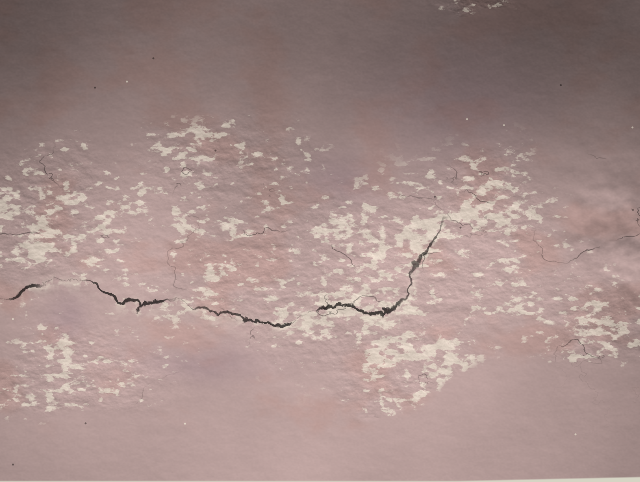
Give the GLSL for this texture, as a WebGL 2 fragment shader.

```glsl
#version 300 es
precision highp float;
// Weathered plum-pink plaster: a soft light falloff carries stains and rough relief.
// Noise thresholds inside broad worn zones expose crumbly pale flakes, and a thin
// ragged crack and noise contours give the dark, pale-lipped fissures.
uniform vec2 u_resolution;
out vec4 fragColor;

float hash(vec2 p) {
  vec3 q = fract(p.xyx * vec3(0.1031, 0.103, 0.0973));
  q += dot(q, q.yzx + 33.33);
  return fract((q.x + q.y) * q.z);
}

float noise(vec2 p) {
  vec2 i = floor(p), f = fract(p);
  f = f * f * (3.0 - 2.0 * f);
  return mix(mix(hash(i), hash(i + vec2(1, 0)), f.x),
             mix(hash(i + vec2(0, 1)), hash(i + vec2(1, 1)), f.x), f.y);
}

float fbm(vec2 p) {
  float sum = 0.0, amp = 0.5;
  for (int i = 0; i < 6; i++) {
    sum += amp * noise(p);
    p = mat2(0.8, 0.6, -0.6, 0.8) * p * 2.03 + 17.3;
    amp *= 0.5;
  }
  return sum;
}

float blob(vec2 p, vec2 center, vec2 radius) {
  vec2 d = (p - center) / radius;
  return exp(-dot(d, d));
}

float relief(vec2 p) { return fbm(p * vec2(34.0, 52.0)); }

float folds(vec2 p) { return fbm(p * vec2(8.0, 13.0) + 4.0); }

// Height of the main crack across the wall
float crackLine(float x) {
  float y = 0.375 + 0.035 * cos(x * 7.0 - 0.6) - 0.018 * sin(x * 24.0 + 1.0);
  y += 0.13 * smoothstep(0.82, 0.93, x);
  return y + 0.05 * (fbm(vec2(x * 22.0, 3.0)) - 0.5);
}

// Zones where the paint has worn through
float wornZones(vec2 p) {
  float w = blob(p, vec2(0.04, 0.55), vec2(0.17, 0.13));
  w += blob(p, vec2(0.64, 0.41), vec2(0.18, 0.12));
  w += blob(p, vec2(0.97, 0.52), vec2(0.16, 0.16));
  w += blob(p, vec2(0.80, 0.22), vec2(0.15, 0.12));
  w += 0.9 * blob(p, vec2(0.14, 0.21), vec2(0.20, 0.09));
  w += 0.8 * blob(p, vec2(0.46, 0.67), vec2(0.15, 0.08));
  w += 0.8 * blob(p, vec2(1.23, 0.33), vec2(0.13, 0.11));
  w += 1.2 * blob(p, vec2(0.98, 0.98), vec2(0.08, 0.014));
  return min(w + 0.4 * blob(p, vec2(0.5, 0.47), vec2(0.6, 0.15)), 1.15);
}

void main() {
  vec2 p = gl_FragCoord.xy / u_resolution.y;
  float px = 1.0 / u_resolution.y;
  vec2 warp = vec2(fbm(p * 6.0), fbm(p * 6.0 + 31.0)) - 0.5;

  // Smooth repainted strip along the foot
  float edge = 0.12 + 0.11 * smoothstep(0.7, 1.1, p.x) + 0.16 * warp.y;
  float bare = smoothstep(-0.02, 0.03, p.y - edge);
  float worn = wornZones(p + 0.14 * warp) * bare;

  // Light falloff and soft stains
  float light = mix(0.745, 0.48, smoothstep(0.38, 0.98, p.y));
  light -= 0.11 * smoothstep(0.42, 0.9, length((p - vec2(0.6, 0.4)) * vec2(1.0, 0.9)));
  light += 0.13 * (fbm(p * 3.5 + 8.0) - 0.5);
  vec2 q = p + 0.08 * warp;
  float stain = blob(q, vec2(0.70, 0.62), vec2(0.07, 0.05))
              + blob(q, vec2(0.14, 0.33), vec2(0.04, 0.05))
              + blob(q, vec2(0.42, 0.25), vec2(0.13, 0.04))
              + blob(q, vec2(0.95, 0.80), vec2(0.18, 0.12));
  light -= 0.05 * stain;

  // Relief lit from below, crisp only where the surface is worn
  float rough = bare * smoothstep(0.1, 0.8, worn);
  float slope = relief(p) - relief(p + vec2(-0.0012, -0.0028));
  light += slope * mix(0.09, 0.48, rough);
  float foldZone = smoothstep(1.14, 1.27, p.x + 0.15 * warp.x) * blob(p, vec2(1.3, 0.47), vec2(0.5, 0.19));
  light += 0.75 * foldZone * (folds(p) - folds(p + vec2(-0.006, -0.013)));
  light += 0.015 * (noise(p * 260.0) - 0.5);

  vec3 color = light * mix(vec3(1.0, 0.86, 0.84), vec3(1.0, 0.855, 0.86), min(stain, 1.0));
  float warm = smoothstep(0.5, 0.72, fbm(p * vec2(9.0, 13.0) + 50.0)) * bare;
  color *= mix(vec3(1.0), vec3(1.0, 0.965, 0.95), warm);

  // Pale crumbly flakes, drawn out sideways
  float flake = 0.38 * fbm(p * vec2(13.0, 19.0) + 2.0 * warp)
              + 0.62 * fbm(p * vec2(58.0, 100.0) + 9.0);
  float pale = smoothstep(0.0, 0.1, flake - 0.645 + 0.17 * worn);
  vec3 lime = vec3(0.88, 0.83, 0.77) * (0.44 + 0.76 * light);
  color = mix(color, lime + 0.2 * slope, 0.85 * pale * smoothstep(0.05, 0.4, worn));

  // Main crack: thin broken gap, crumbling pale lips
  vec2 c = p + 0.035 * (vec2(fbm(p * 32.0), fbm(p * 32.0 + 60.0)) - 0.5);
  float run = (crackLine(c.x + 0.003) - crackLine(c.x - 0.003)) / 0.006;
  float gap = (c.y - crackLine(c.x)) / sqrt(1.0 + run * run);
  float reach = 1.0 - smoothstep(0.89, 0.94, p.x);
  float open = smoothstep(0.3, 0.7, noise(vec2(p.x * 19.0, 7.0)));
  float width = 0.0028 * open;
  float lip = exp(-abs(gap + 0.006) / 0.009) * smoothstep(0.38, 0.55, fbm(p * 60.0));
  color = mix(color, lime, 0.6 * lip * reach);
  float dark = 1.0 - smoothstep(width - 0.5 * px, width + px, abs(gap));
  color *= 1.0 - reach * dark * mix(0.25, 0.66, open);

  // Finer fissures follow noise contours
  float contour = fbm(p * vec2(5.0, 7.0) + 23.0) - 0.5;
  float away = abs(contour) / max(length(vec2(dFdx(contour), dFdy(contour))) / px, 1.0);
  float broken = smoothstep(0.45, 0.65, noise(p * 17.0 + 5.0));
  float fissure = (1.0 - smoothstep(0.0, 0.9 * px, away)) * broken;
  color *= 1.0 - 0.45 * fissure * max(foldZone, 0.7 * smoothstep(0.25, 0.7, worn));

  // Sparse specks
  vec2 cell = floor(p * 14.0);
  vec2 spot = 0.2 + 0.6 * vec2(hash(cell + 3.0), hash(cell + 71.0));
  float speck = 1.0 - smoothstep(0.001, 0.003, length(fract(p * 14.0) - spot) / 14.0);
  float pick = hash(cell + 140.0);
  color = mix(color, pick > 0.97 ? lime : color * 0.6, speck * step(0.955, pick));

  // Bright sliver at the lower right border
  float sill = 0.002 + 0.022 * max(p.x - 0.95, 0.0);
  color = mix(color, vec3(0.84, 0.83, 0.77), 1.0 - smoothstep(sill - px, sill + px, p.y));
  fragColor = vec4(clamp(color, 0.0, 1.0), 1.0);
}
```
